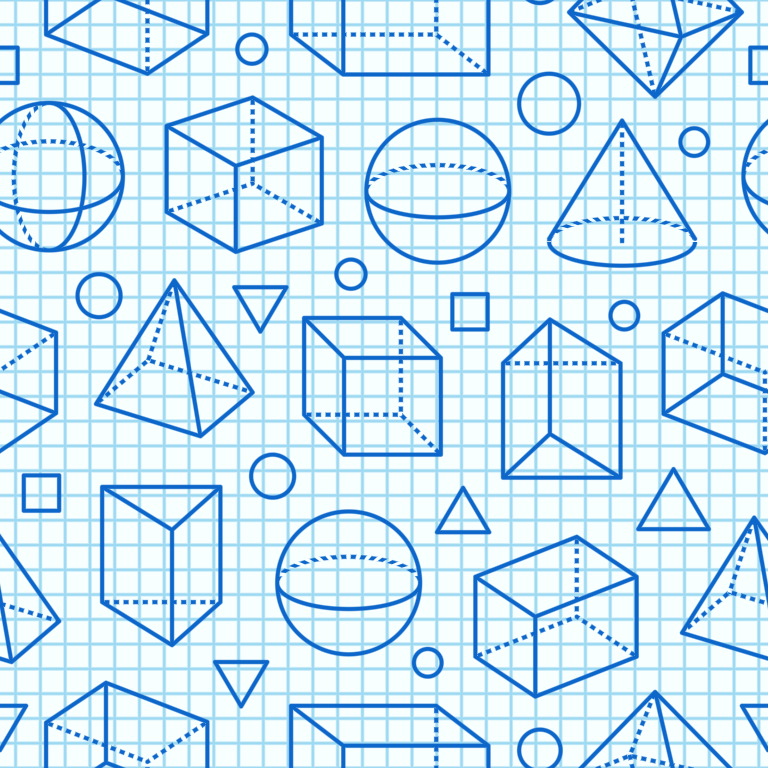
This pattern is drawn by a three.js fragment shader. Its source:

```glsl
// Blue outlined solids with dotted hidden edges, scattered with small flat shapes on squared paper.
varying vec2 vUv;

vec2 pos;         // position, the canvas being 100 units wide
float ink = 1e3;  // signed distance to the nearest stroke

// Offset from a centre, wrapping round the edges of the canvas
vec2 around(vec2 centre) {
  return mod(pos - centre + 50.0, 100.0) - 50.0;
}

// Adds a stroke at distance d from its middle, at length s along it
void stroke(float d, float s, bool dotted) {
  d = abs(d) - 0.27;
  if (dotted) d = max(d, abs(mod(s, 1.25) - 0.62) - 0.33);
  ink = min(ink, d);
}

void edge(vec2 p, vec2 a, vec2 b, bool dotted) {
  float len = length(b - a);
  vec2 dir = (b - a) / len;
  float s = dot(p - a, dir);
  stroke(length(p - a - dir * clamp(s, 0.0, len)), s, dotted);
}

// Ellipse with solid near half (below) and dotted far half (above)
void ring(vec2 p, vec2 r) {
  float k = length(p / r) + 1e-4;
  float d = k * (k - 1.0) / (length(p / (r * r)) + 1e-5);
  float t = atan(p.y / r.y, p.x / r.x);
  float arc = 0.5 * (r.x + r.y) * t - 0.25 * (r.x - r.y) * sin(2.0 * t);
  stroke(d, arc, p.y > 0.0);
}

void circle(vec2 centre, float r) {
  stroke(length(around(centre)) - r, 0.0, false);
}

void square(vec2 centre) {
  vec2 q = abs(around(centre)) - 2.3;
  stroke(length(max(q, 0.0)) + min(max(q.x, q.y), 0.0), 0.0, false);
}

// Triangle on the middle of its base; a negative width points it down
void triangle(vec2 base, float halfWidth) {
  vec2 p = around(base), a = vec2(halfWidth, 0.0), tip = vec2(0.0, 1.7 * halfWidth);
  edge(p, -a, a, false);
  edge(p, a, tip, false);
  edge(p, -a, tip, false);
}

void sphere(vec2 centre, float r, float tilt) {
  circle(centre, r);
  ring(around(centre), vec2(r, tilt));
}

void cone(vec2 base, vec2 r, float height) {
  vec2 p = around(base), tip = vec2(0.0, height);
  ring(p, r);
  edge(p, tip, vec2(r.x, 0.4), false);
  edge(p, tip, vec2(-r.x, 0.4), false);
  edge(p, tip, vec2(0.0), true);
}

// Four parallel edges of a box; the one at the far corner is hidden
void ribs(vec2 p, vec2 e, vec2 a, vec2 b) {
  edge(p, vec2(0.0), e, false);
  edge(p, a, a + e, false);
  edge(p, b, b + e, false);
  edge(p, a + b, a + b + e, true);
}

// Box spanned by two slanted edges and an upright one from its near corner
void box(vec2 corner, vec2 u, vec2 v, float height) {
  vec2 p = around(corner), w = vec2(0.0, height);
  ribs(p, u, v, w);
  ribs(p, v, w, u);
  ribs(p, w, u, v);
}

// Triangular prism from the near corner of its visible end
void prism(vec2 corner, vec2 l, vec2 r, float height) {
  vec2 p = around(corner), h = vec2(0.0, height);
  for (int i = 0; i < 2; i++) {
    vec2 end = float(i) * h;
    edge(p, end, end + l, false);
    edge(p, end, end + r, false);
    edge(p, end + l, end + r, i == 1);
  }
  edge(p, vec2(0.0), h, false);
  edge(p, l, l + h, false);
  edge(p, r, r + h, false);
}

// Pyramid from its apex to the left, front and right corners of the base
void pyramid(vec2 apex, vec2 l, vec2 f, vec2 r) {
  vec2 p = around(apex), top = vec2(0.0), back = l + r - f;
  edge(p, top, l, false);
  edge(p, top, f, false);
  edge(p, top, r, false);
  edge(p, l, f, false);
  edge(p, f, r, false);
  edge(p, top, back, true);
  edge(p, back, l, true);
  edge(p, back, r, true);
}

void main() {
  pos = vUv * 100.0;

  // Boxes and prisms
  box(vec2(30.7, 78.4), vec2(-9.0, 5.2), vec2(11.2, 3.7), -11.2);
  box(vec2(44.8, 53.4), vec2(-5.2, 5.2), vec2(12.6, 0.0), -12.6);
  box(vec2(94.1, 51.3), vec2(-7.7, -5.2), vec2(13.2, -5.1), 10.5);
  box(vec2(69.7, 19.7), vec2(-7.8, 5.2), vec2(13.2, 5.2), -10.4);
  box(vec2(13.8, 0.7), vec2(-7.8, -5.2), vec2(13.2, -5.1), 10.4);
  box(vec2(44.7, 2.9), vec2(-6.8, 5.2), vec2(18.9, 0.0), -12.6);
  prism(vec2(71.6, 43.5), vec2(-6.1, -5.7), vec2(9.2, -5.7), 14.9);
  prism(vec2(22.4, 31.0), vec2(-9.1, 5.6), vec2(6.3, 5.6), -15.0);

  // Pyramids, the last two joined into an octahedron
  pyramid(vec2(22.7, 63.5), vec2(-10.2, -16.1), vec2(3.4, -20.3), vec2(10.2, -14.6));
  pyramid(vec2(98.2, 32.6), vec2(-9.4, -15.0), vec2(3.3, -18.8), vec2(9.5, -13.5));
  pyramid(vec2(85.3, 9.9), vec2(-11.2, -11.5), vec2(3.4, -14.7), vec2(11.3, -11.5));
  pyramid(vec2(85.3, 87.4), vec2(-11.2, 11.0), vec2(3.4, 7.8), vec2(11.3, 11.0));

  // Round solids; the first sphere also has a meridian
  sphere(vec2(6.4, 77.0), 9.6, 4.6);
  ring(around(vec2(6.4, 77.0)).yx * vec2(1.0, -1.0), vec2(9.6, 4.6));
  sphere(vec2(57.0, 75.1), 9.3, 3.4);
  sphere(vec2(45.4, 24.1), 9.3, 3.4);
  cone(vec2(81.0, 68.5), vec2(9.5, 3.1), 15.8);

  // Small flat shapes
  circle(vec2(32.8, 93.6), 1.9); circle(vec2(71.5, 86.5), 3.9); circle(vec2(90.4, 81.5), 1.8);
  circle(vec2(12.9, 61.5), 2.8); circle(vec2(45.7, 64.3), 1.9); circle(vec2(81.3, 58.9), 1.8);
  circle(vec2(35.5, 38.0), 2.8); circle(vec2(55.7, 13.7), 1.8); circle(vec2(70.3, 2.3), 2.7);
  square(vec2(0.0, 91.5)); square(vec2(61.2, 59.4)); square(vec2(5.4, 35.8));
  triangle(vec2(33.9, 62.6), -3.4); triangle(vec2(31.4, 13.8), -3.4); triangle(vec2(0.0, 8.1), -3.4);
  triangle(vec2(60.3, 30.7), 3.4); triangle(vec2(87.7, 31.1), 4.6);

  // Squared paper, then ink
  vec2 rule = abs(fract(vUv * 31.0 + vec2(0.87, 0.5)) - 0.5) * 100.0 / 31.0;
  float grid = 1.0 - smoothstep(0.05, 0.35, min(rule.x, rule.y));
  vec3 color = mix(vec3(0.97, 1.0, 1.0), vec3(0.62, 0.85, 0.95), grid);
  color = mix(color, vec3(0.05, 0.4, 0.79), 1.0 - smoothstep(-0.12, 0.12, ink));
  gl_FragColor = vec4(color, 1.0);
}
```
